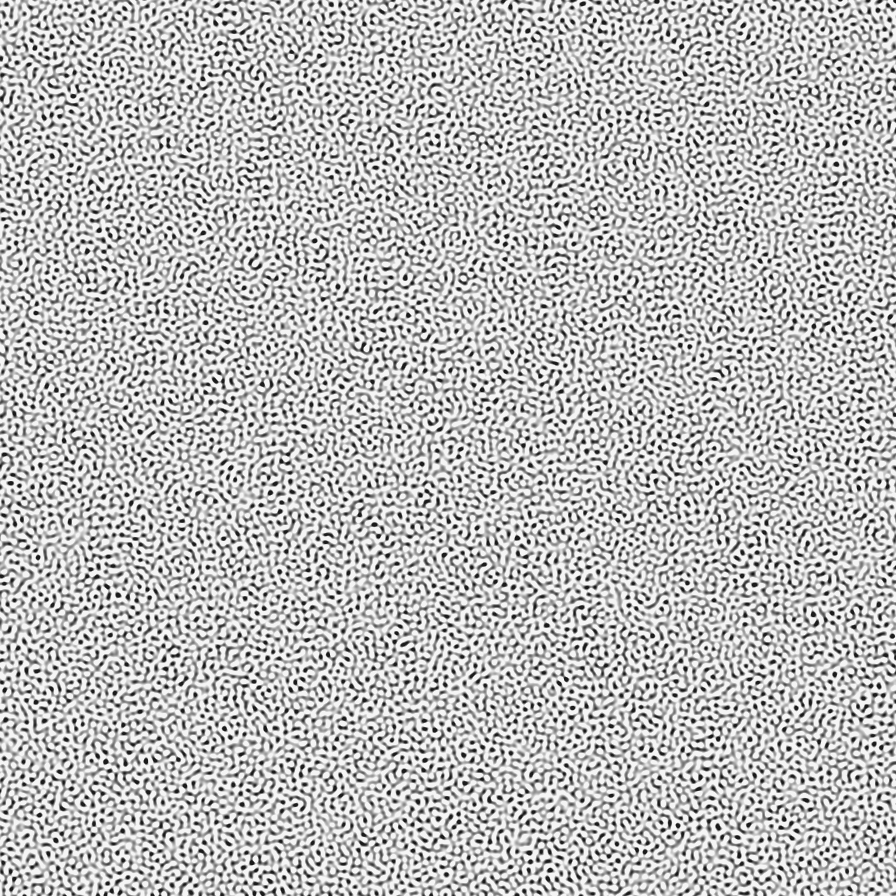
A WebGL 1 fragment shader for this texture:

```glsl
precision highp float;
uniform vec2 u_resolution;

const float PI = 3.14159265;
const int WAVE_COUNT = 64;
const float MIN_FREQUENCY = 84.0;   // cycles across the canvas
const float MAX_FREQUENCY = 146.0;
const float MEAN_TONE = 0.81;
const float CONTRAST = 0.345;       // darkening per standard deviation
const float DARKEST_TONE = 0.10;
const float PAPER_TONE = 0.96;

float hash(float n) {
  return fract(sin(n * 12.9898 + 4.1414) * 437.5853);
}

// Sum of plane waves in all directions: mean 0, variance 1
float grainField(vec2 position) {
  float sum = 0.0;
  for (int i = 0; i < WAVE_COUNT; i++) {
    float id = float(i);
    float angle = PI * (id + hash(id)) / float(WAVE_COUNT);
    float frequency = mix(MIN_FREQUENCY, MAX_FREQUENCY, hash(id + 71.3));
    float offset = hash(id + 157.7);
    vec2 direction = vec2(cos(angle), sin(angle));
    float cycles = frequency * dot(position, direction) + offset;
    sum += sin(2.0 * PI * fract(cycles));
  }
  return sum * sqrt(2.0 / float(WAVE_COUNT));
}

void main() {
  vec2 position = gl_FragCoord.xy / min(u_resolution.x, u_resolution.y);

  // Crests become dark specks, troughs flatten into pale paper
  float tone = MEAN_TONE - CONTRAST * grainField(position);
  tone = clamp(tone, DARKEST_TONE, PAPER_TONE);

  gl_FragColor = vec4(vec3(tone), 1.0);
}
```
